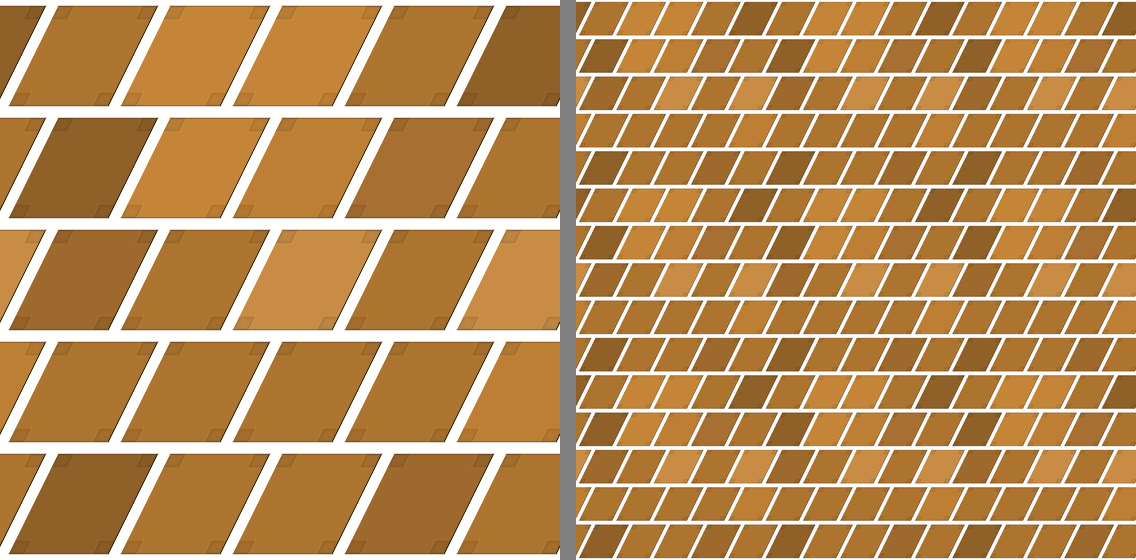
Left: one tile. Right: repeated 3 by 3.
This pattern is drawn by a three.js fragment shader. Its source:

```glsl
// Slanted brown tiles with inset corner marks, in five rows of five on white.
varying vec2 vUv;

const float REPEATS = 5.0;
const float SLANT = 0.494;                    // sideways shift per unit of height
const vec2 TILE_HALF = vec2(0.446, 0.449);    // in units of one repeat
const vec2 MARK_HALF = vec2(0.069, 0.061);
const vec3 GROUT = vec3(1.0, 1.0, 0.995);
const vec3 OUTLINE = vec3(0.13, 0.08, 0.03);

float hash(vec2 p) {
  return fract(sin(dot(p, vec2(127.1, 311.7))) * 43758.5453);
}

// Signed distance to a slanted box; p.x is measured along the sheared axis.
float slantedBox(vec2 p, vec2 halfSize) {
  vec2 d = abs(p) - halfSize;
  return max(d.x * inversesqrt(1.0 + SLANT * SLANT), d.y);
}

// Smooth coverage of the region where d is negative.
float inside(float d, float pixel) {
  return 1.0 - smoothstep(-0.5 * pixel, 0.5 * pixel, d);
}

// Random order of a tile among all tiles, which fixes how often each shade occurs.
float shuffledRank(vec2 cell) {
  float own = hash(cell);
  float rank = 0.0;
  for (float row = 0.0; row < REPEATS; row++) {
    for (float col = 0.0; col < REPEATS; col++) {
      rank += hash(vec2(col, row)) < own ? 1.0 : 0.0;
    }
  }
  return rank;
}

vec3 tileShade(float rank) {
  if (rank < 3.0) return vec3(0.561, 0.380, 0.157);
  if (rank < 5.0) return vec3(0.620, 0.410, 0.173);
  if (rank < 6.0) return vec3(0.655, 0.435, 0.192);
  if (rank < 18.0) return vec3(0.678, 0.455, 0.188);
  if (rank < 20.0) return vec3(0.741, 0.498, 0.204);
  if (rank < 23.0) return vec3(0.769, 0.522, 0.220);
  return vec3(0.788, 0.549, 0.270);
}

// Sunken corner marks: darker floor, soft inner shadow, thin lit rim.
vec3 addCornerMarks(vec3 color, vec2 p, float pixel) {
  float d = slantedBox(abs(p) - (TILE_HALF - MARK_HALF), MARK_HALF);
  float shadow = exp(min(d, 0.0) / 0.014);
  float rim = inside(abs(d - 0.005) - 0.004, pixel);
  color *= 1.0 + 0.06 * rim;
  return color * mix(1.0, 0.95 - 0.13 * shadow, inside(d, pixel));
}

// Hairline outline, heavier on the right side and absent on the left.
vec3 addOutline(vec3 color, vec2 p, float pixel) {
  float right = (TILE_HALF.x - p.x) * inversesqrt(1.0 + SLANT * SLANT);
  float level = TILE_HALF.y - abs(p.y);
  float line = max(inside(right - 0.008, pixel), 0.75 * inside(level - 0.006, pixel));
  return mix(color, OUTLINE, line);
}

void main() {
  vec2 grid = vUv * REPEATS;
  float pixel = fwidth(grid.y);

  // Shear each row about its own middle, then split it into cells.
  float y = fract(grid.y) - 0.5;
  float x = grid.x - SLANT * y - 0.245;
  vec2 cell = mod(vec2(floor(x), floor(grid.y)), REPEATS);
  vec2 p = vec2(fract(x) - 0.5, y);

  vec3 tile = tileShade(shuffledRank(cell));
  tile = addCornerMarks(tile, p, pixel);
  tile = addOutline(tile, p, pixel);

  float coverage = inside(slantedBox(p, TILE_HALF), pixel);
  gl_FragColor = vec4(mix(GROUT, tile, coverage), 1.0);
}
```
